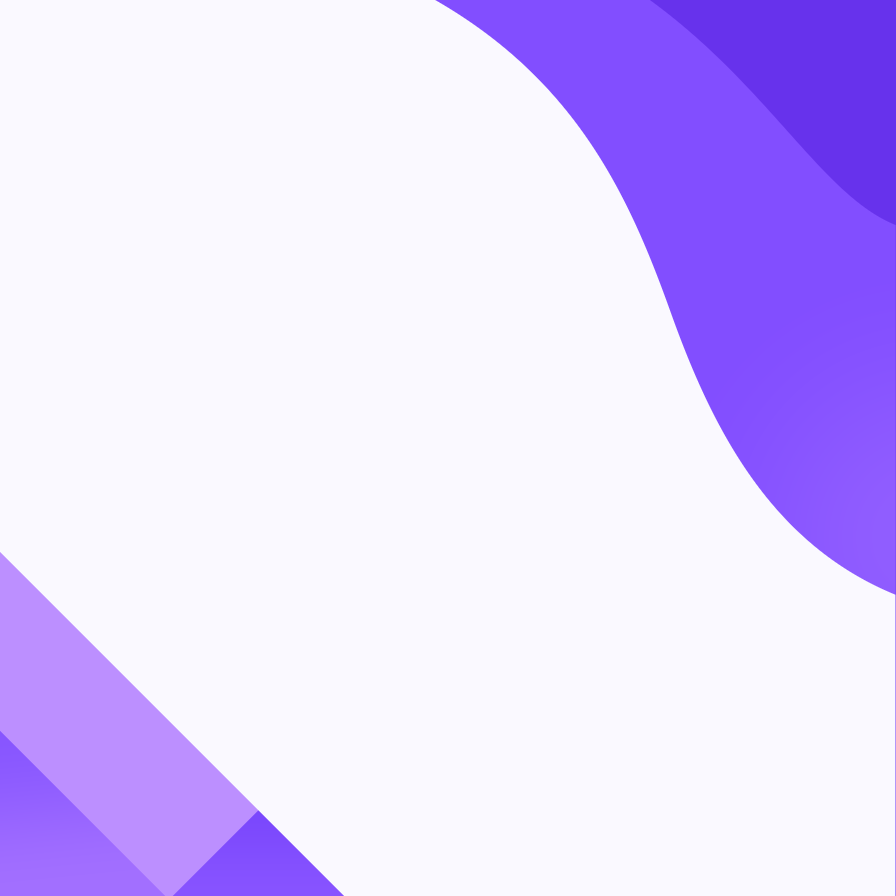
Give the GLSL for this background, as a Shadertoy shader.

```glsl
// Flat violet corner shapes on a pale ground: two flowing waves at upper right
// and folded diagonal ribbons at lower left. Waves are cubic curves solved for
// their height by bisection; ribbons are half planes with soft gradients.

// Point on a cubic curve
vec2 cubic(vec2 a, vec2 b, vec2 c, vec2 d, float t) {
    float s = 1.0 - t;
    return s * s * s * a + 3.0 * s * s * t * b + 3.0 * s * t * t * c + t * t * t * d;
}

// Approximate signed distance, positive to the right of a descending curve
float rightOf(vec2 p, vec2 a, vec2 b, vec2 c, vec2 d) {
    float low = 0.0, high = 1.0;
    for (int i = 0; i < 18; i++) {
        float mid = 0.5 * (low + high);
        if (cubic(a, b, c, d, mid).y < p.y) low = mid;
        else high = mid;
    }
    float t = 0.5 * (low + high);
    vec2 tangent = mix(mix(b - a, c - b, t), mix(c - b, d - c, t), t);
    return (p.x - cubic(a, b, c, d, t).x) * normalize(tangent).y;
}

// Antialiased coverage of a signed distance
float cover(float dist) {
    return clamp(0.5 + dist * iResolution.y, 0.0, 1.0);
}

void mainImage(out vec4 fragColor, in vec2 fragCoord) {
    // Canvas units with y measured down from the top
    vec2 p = fragCoord / iResolution.xy;
    p.y = 1.0 - p.y;

    vec3 violet = vec3(0.51, 0.305, 1.0);
    vec3 color = vec3(0.98, 0.976, 1.0);

    // Large wave, lighter toward its lower right tip
    vec2 bend = vec2(0.7487, 0.349);
    float wave = p.y < bend.y
        ? rightOf(p, vec2(0.4857, 0.0), vec2(0.6445, 0.0911), vec2(0.7031, 0.2214), bend)
        : rightOf(p, bend, vec2(0.7943, 0.4766), vec2(0.8594, 0.6068), vec2(1.0, 0.664));
    float tipGlow = smoothstep(0.32, 0.0, length(p - vec2(1.04, 0.60)));
    color = mix(color, mix(violet, vec3(0.57, 0.37, 1.0), tipGlow), cover(wave));

    // Dark wave in the corner
    float darkWave = rightOf(p, vec2(0.7253, 0.0), vec2(0.8594, 0.0977),
                             vec2(0.918, 0.2188), vec2(1.0, 0.2513));
    color = mix(color, vec3(0.405, 0.195, 0.925), cover(darkWave));

    // Diagonal ribbon: violet end, then the lilac stretch before the fold
    float diagonal = p.y - p.x;
    float ribbon = cover((diagonal - 0.6159) * 0.7071);
    float fold = cover((1.1927 - p.x - p.y) * 0.7071);
    vec3 ribbonEnd = mix(vec3(0.48, 0.28, 0.99), vec3(0.53, 0.325, 1.0),
                         smoothstep(0.9, 1.0, p.y));
    color = mix(color, mix(ribbonEnd, vec3(0.738, 0.56, 1.0), fold), ribbon);

    // Inner triangle, brightening toward the bottom
    vec3 inner = mix(vec3(0.53, 0.335, 1.0), vec3(0.635, 0.435, 1.0),
                     smoothstep(0.81, 1.0, p.y + 0.1 * p.x));
    color = mix(color, inner, cover((diagonal - 0.8155) * 0.7071));

    fragColor = vec4(color, 1.0);
}
```
